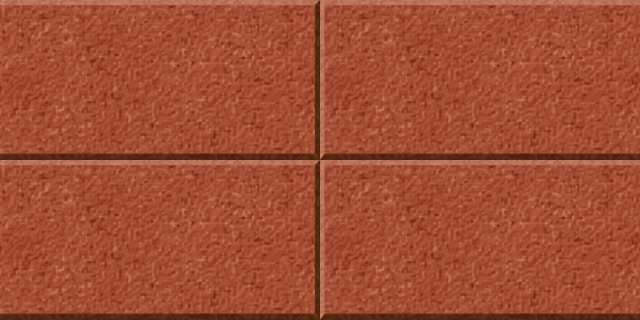
Write a Shadertoy shader that draws this texture.

```glsl
// Terracotta bricks, two across and two down, with bevelled edges and a grainy face.

float hash(vec2 p) {
    vec3 p3 = fract(p.xyx * 0.1031);
    p3 += dot(p3, p3.yzx + 33.33);
    return fract((p3.x + p3.y) * p3.z);
}

float noise(vec2 p) {
    vec2 cell = floor(p), f = fract(p);
    f = f * f * (3.0 - 2.0 * f);
    return mix(mix(hash(cell), hash(cell + vec2(1, 0)), f.x),
               mix(hash(cell + vec2(0, 1)), hash(cell + vec2(1, 1)), f.x), f.y);
}

// Fired clay: embossed crinkle, pale specks, dark pits and broad mottling
vec3 clay(vec2 q) {
    float relief = noise(q * 112.0) - noise(q * 112.0 + vec2(0.7, -0.7));
    float mottle = 0.6 * noise(q * 9.0 + 3.0) + 0.4 * noise(q * 27.0 + 11.0) - 0.5;
    float speck = smoothstep(0.7, 0.95, noise(q * 96.0 + 40.0));
    float pit = smoothstep(0.72, 0.95, noise(q * 88.0 + 71.0));
    vec3 color = vec3(0.64, 0.302, 0.2);
    color += vec3(0.10, 0.11, 0.10) * relief;
    color += vec3(0.045, 0.05, 0.045) * mottle;
    color += vec3(0.10, 0.13, 0.11) * speck * (0.7 + mottle);
    color -= vec3(0.10, 0.09, 0.08) * pit;
    // Faint orange scuff right of the centre
    float arc = abs(length((q - vec2(0.64, 0.225)) * vec2(1.0, 1.6)) - 0.055);
    float scuff = smoothstep(0.012, 0.0, arc) * smoothstep(0.23, 0.25, q.y);
    return color + vec3(0.03, 0.015, -0.02) * scuff;
}

// Height of the wall is 1, width is 2; the grain is the same in every brick
vec3 wall(vec2 p) {
    vec2 q = mod(p, vec2(1.0, 0.5));

    // Edge distances in bevel widths; only the middle joint has side bevels
    float side = abs(p.x - 1.0);
    float lit = min((0.5 - q.y) / 0.016, p.x > 1.0 ? side / 0.014 : 9.0);
    float shaded = min(q.y / 0.02, p.x < 1.0 ? side / 0.016 : 9.0);

    float grain = noise(q * 120.0 + 17.0) - 0.5;
    vec3 highlight = vec3(0.725, 0.45, 0.35) + 0.12 * grain;
    vec3 shadow = mix(vec3(0.32, 0.16, 0.07), vec3(0.37, 0.15, 0.05),
                      smoothstep(0.3, 0.9, shaded)) + 0.08 * grain;

    // The nearer edge wins, which mitres the corners
    vec3 bevel = mix(highlight, shadow, smoothstep(-0.1, 0.1, lit - shaded));
    return mix(bevel, clay(q), smoothstep(0.9, 1.1, min(lit, shaded)));
}

void mainImage(out vec4 fragColor, in vec2 fragCoord) {
    // Average a 3 by 3 grid of samples inside each pixel
    vec3 sum = vec3(0.0);
    for (int i = 0; i < 9; i++) {
        vec2 offset = (vec2(i % 3, i / 3) - 1.0) / 3.0;
        sum += wall((fragCoord + offset) / iResolution.xy * vec2(2.0, 1.0));
    }
    fragColor = vec4(sum / 9.0, 1.0);
}
```
